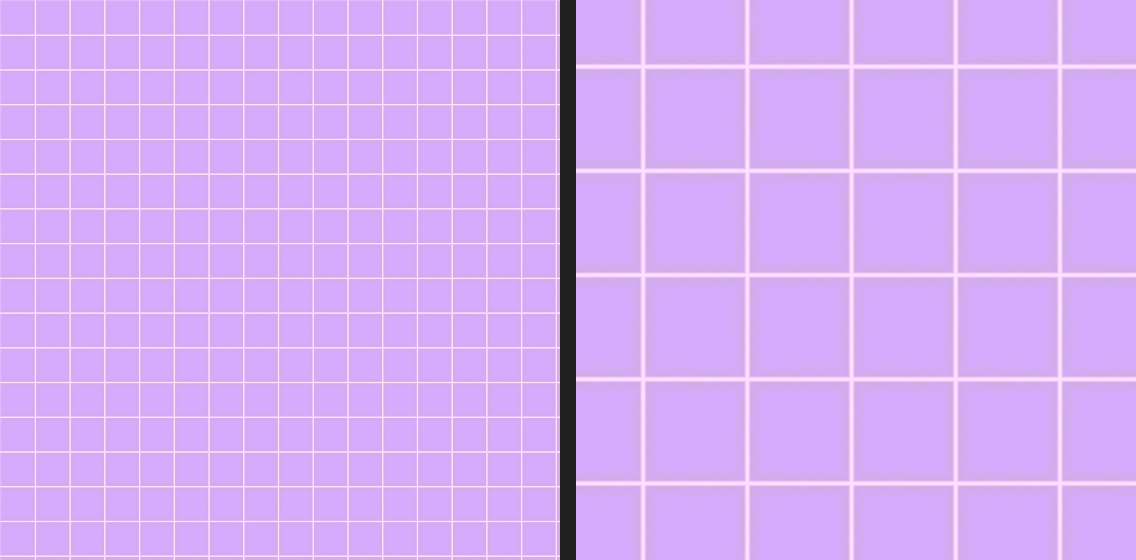
Left, the full canvas; right, a detail of the centre.
This pattern is drawn by a WebGL 2 fragment shader. Its source:

```glsl
#version 300 es
precision highp float;
// Square grid of thin pale lines on flat lilac, a little over 16 cells each way.
// Distance to the nearest line gives a dull tint around it and a narrow stroke
// of added light on top; fine gradient noise breaks up the tint.

#define PITCH 0.06202           // cell size, in canvas units
#define ORIGIN vec2(0.0012, 0.0009) // first lines, from the left and top
#define HALF_WIDTH 0.0012       // half the stroke width
#define SOFTNESS 0.0011         // least blur of the stroke edge
#define LINE_LIGHT 0.215        // brightness added by the stroke
#define HALO_REACH 0.0052       // falloff of the dull tint
#define HALO_STRENGTH 1.0
#define BORDER_FADE 0.25        // strength of the line on the left and top edge
#define WEAR 0.03               // brightness variation along the lines

uniform vec2 u_resolution;
out vec4 outColor;

const vec3 LILAC = vec3(0.840, 0.670, 0.992);
const vec3 DULL_LILAC = vec3(0.815, 0.676, 0.895);

vec2 hashGradient(vec2 cell) {
  vec3 p = fract(cell.xyx * vec3(0.1031, 0.1030, 0.0973));
  p += dot(p, p.yzx + 33.33);
  float angle = 6.2832 * fract((p.x + p.y) * p.z);
  return vec2(cos(angle), sin(angle));
}

float gradientNoise(vec2 p) {
  vec2 i = floor(p), f = fract(p);
  vec2 u = f * f * f * (f * (f * 6.0 - 15.0) + 10.0);
  float a = dot(hashGradient(i), f);
  float b = dot(hashGradient(i + vec2(1, 0)), f - vec2(1, 0));
  float c = dot(hashGradient(i + vec2(0, 1)), f - vec2(0, 1));
  float d = dot(hashGradient(i + vec2(1, 1)), f - vec2(1, 1));
  return mix(mix(a, b, u.x), mix(c, d, u.x), u.y);
}

void main() {
  vec2 uv = gl_FragCoord.xy / u_resolution;
  vec2 fromTop = vec2(uv.x, 1.0 - uv.y);

  // Distance to the nearest vertical (x) and horizontal (y) line
  vec2 gridPos = (fromTop - ORIGIN) / PITCH;
  vec2 lineIndex = floor(gridPos + 0.5);
  vec2 dist = abs(gridPos - lineIndex) * PITCH;
  vec2 strength = mix(vec2(BORDER_FADE), vec2(1.0), step(0.5, lineIndex));

  // Soft strokes, weaker along the outer border
  vec2 blur = max(vec2(SOFTNESS), 0.55 / u_resolution);
  vec2 stroke = 1.0 - smoothstep(HALF_WIDTH - blur, HALF_WIDTH + blur, dist);
  stroke *= strength;
  float lines = max(stroke.x, stroke.y);
  lines *= 1.0 - WEAR * (0.5 + gradientNoise(uv * 110.0));

  // Uneven dull tint around the strokes
  vec2 gap = max(dist - HALF_WIDTH, 0.0) / HALO_REACH;
  vec2 glow = exp(-gap * gap) * strength;
  float patchiness = clamp(0.85 + 0.6 * gradientNoise(uv * 170.0 + 17.0), 0.0, 1.0);
  float halo = HALO_STRENGTH * max(glow.x, glow.y) * patchiness;

  vec3 color = mix(LILAC, DULL_LILAC, halo) + LINE_LIGHT * lines;
  outColor = vec4(min(color, 1.0), 1.0);
}
```
